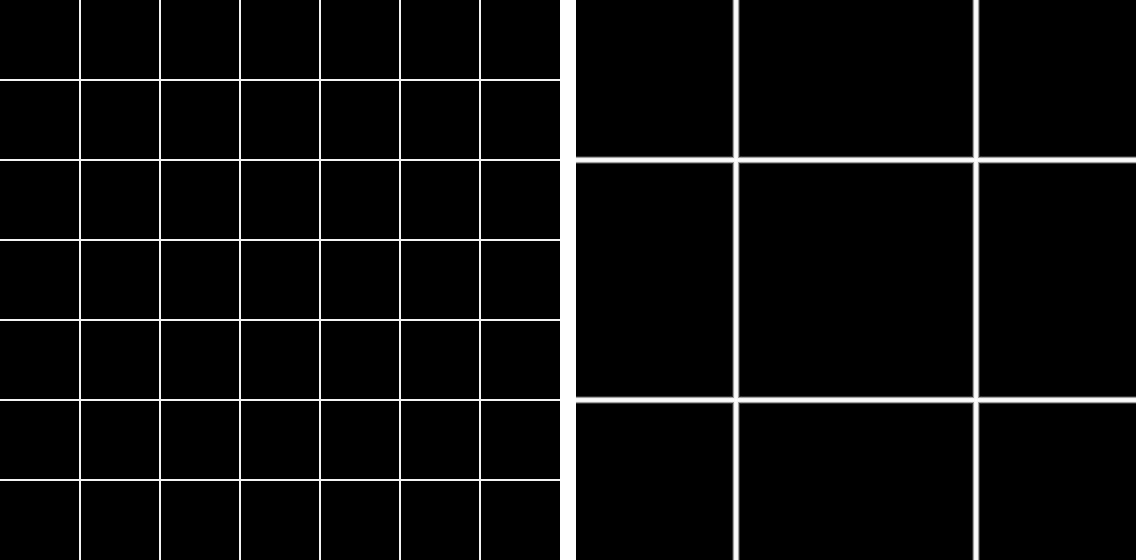
Left, the full canvas; right, a detail of the centre.
Write a three.js fragment shader that draws this pattern.

```glsl
// A plain square grid: thin pale lines divide a black canvas into equal cells.
// Each axis measures the distance to its nearest inner line, so the outer
// border stays bare; a smooth ramp then softens both sides of every line.

varying vec2 vUv;

const float CELLS = 7.0;              // cells across and down
const float LINE_WIDTH = 0.00334;     // fraction of the canvas
const float EDGE_SOFTNESS = 0.00195;  // width of the ramp at each line edge
const vec3 BACKGROUND_COLOR = vec3(0.0);
const vec3 LINE_COLOR = vec3(0.98);

// Distance on each axis to the nearest inner grid line, in canvas units.
vec2 gridLineDistance(vec2 uv) {
  vec2 cellPosition = uv * CELLS;
  vec2 nearestLine = clamp(floor(cellPosition + 0.5), 1.0, CELLS - 1.0);
  return abs(cellPosition - nearestLine) / CELLS;
}

// Coverage of a soft-edged line at the given distances from its centre.
vec2 lineCoverage(vec2 distanceToLine) {
  float halfWidth = 0.5 * LINE_WIDTH;
  float halfRamp = 0.5 * EDGE_SOFTNESS;
  return 1.0 - smoothstep(halfWidth - halfRamp, halfWidth + halfRamp, distanceToLine);
}

void main() {
  // Vertical and horizontal lines merge without brightening at crossings.
  vec2 coverage = lineCoverage(gridLineDistance(vUv));
  float grid = max(coverage.x, coverage.y);

  gl_FragColor = vec4(mix(BACKGROUND_COLOR, LINE_COLOR, grid), 1.0);
}
```
